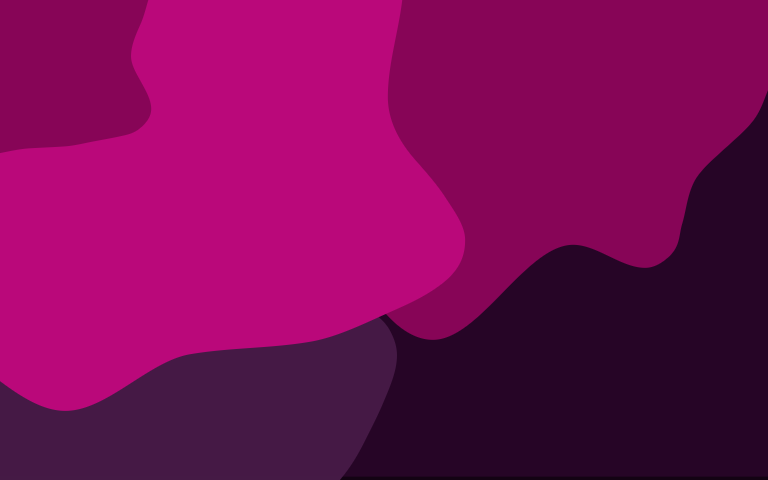
Give the GLSL for this background, as a Shadertoy shader.

```glsl
// Flat wavy blobs of magenta, crimson and violet over a dark plum ground.

// Smooth curve through knots (position, value, slope), straight beyond both ends.
float curve(float t, vec3 k[6]) {
    float value = k[0].y + k[0].z * (t - k[0].x);
    for (int i = 0; i < 5; i++) {
        vec3 a = k[i], b = k[i + 1];
        if (t < a.x) break;
        float span = b.x - a.x;
        float s = clamp((t - a.x) / span, 0.0, 1.0), r = 1.0 - s;
        value = mix(a.y, b.y, s * s * (3.0 - 2.0 * s))
              + span * s * r * (a.z * r - b.z * s);
    }
    return value + k[5].z * max(t - k[5].x, 0.0);
}

// Antialiased coverage of the region where d is positive.
float cover(float d) {
    float width = length(vec2(dFdx(d), dFdy(d)));
    return clamp(0.5 + d / max(width, 1e-4), 0.0, 1.0);
}

void mainImage(out vec4 fragColor, in vec2 fragCoord) {
    // The canvas spans 160 by 100 units.
    vec2 p = fragCoord / iResolution.xy * vec2(160.0, 100.0);

    // Violet hill: right flank
    float violetHill = curve(p.y, vec3[6](
        vec3(0.0, 70.8, 0.85), vec3(8.1, 76.0, 0.5), vec3(16.0, 79.8, 0.42),
        vec3(26.0, 82.7, 0.0), vec3(31.2, 81.2, -0.55), vec3(34.0, 78.8, -1.2))) - p.x;

    // Crimson curtain: wavy hem and right flank
    float hem = p.y - curve(p.x, vec3[6](
        vec3(80.4, 34.6, -1.1), vec3(90.2, 29.2, 0.0), vec3(104.8, 39.1, 1.02),
        vec3(119.4, 49.0, 0.0), vec3(134.4, 44.2, 0.0), vec3(139.0, 46.2, 0.85)));
    float flank = curve(p.y, vec3[6](
        vec3(46.2, 139.0, 1.18), vec3(53.3, 142.1, 0.3), vec3(62.1, 144.6, 0.5),
        vec3(68.5, 150.4, 1.1), vec3(74.0, 156.2, 0.9), vec3(81.2, 160.0, 0.42))) - p.x;
    float curtain = min(hem, flank);

    // Magenta mass: right bulge and lower wave
    float bulge = curve(p.y, vec3[6](
        vec3(40.6, 91.7, 1.35), vec3(50.0, 96.9, 0.0), vec3(59.0, 92.7, -0.65),
        vec3(66.7, 86.5, -0.88), vec3(79.8, 80.8, 0.0), vec3(100.0, 83.8, 0.12))) - p.x;
    float wave = p.y - curve(p.x, vec3[6](
        vec3(0.0, 20.6, -0.75), vec3(13.6, 14.4, 0.0), vec3(39.6, 26.2, 0.17),
        vec3(64.6, 28.8, 0.17), vec3(80.4, 34.6, 0.45), vec3(91.7, 40.6, 0.74)));
    float mass = min(bulge, wave);

    // Crimson corner: right side and underside
    float side = curve(p.y, vec3[6](
        vec3(73.3, 29.2, 1.2), vec3(77.3, 31.5, 0.0), vec3(82.9, 29.4, -0.55),
        vec3(88.3, 27.3, 0.0), vec3(94.8, 29.2, 0.45), vec3(100.0, 30.9, 0.3))) - p.x;
    float underside = p.y - curve(p.x, vec3[6](
        vec3(0.0, 68.1, 0.2), vec3(6.2, 69.1, 0.06), vec3(13.5, 69.5, 0.07),
        vec3(18.8, 70.4, 0.2), vec3(25.0, 71.6, 0.22), vec3(29.2, 73.3, 0.83)));
    float corner = min(side, underside);

    // Layers from back to front
    vec3 crimson = vec3(0.53, 0.02, 0.34);
    vec3 color = vec3(0.15, 0.02, 0.15) * mix(0.5, 1.0, cover(p.y - 0.7));
    color = mix(color, vec3(0.27, 0.10, 0.27), cover(violetHill));
    color = mix(color, crimson, cover(curtain));
    color = mix(color, vec3(0.73, 0.03, 0.48), cover(mass));
    color = mix(color, crimson, cover(corner));
    fragColor = vec4(color, 1.0);
}
```
